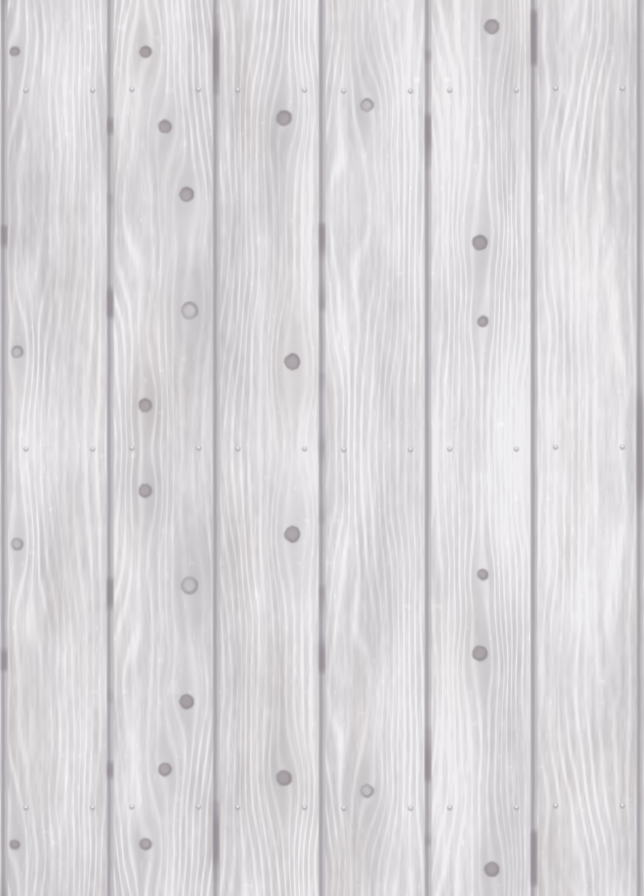
A Shadertoy shader for this texture:

```glsl
// Six pale weathered planks with wavy grain, knots, nail pairs and grey seams.
// Grain lines are contours of a stretched noise field that parts around knots;
// knots and grain are mirrored about the mid height.

const float PITCH = 0.1645;   // plank width, as a share of the canvas width

float hash(vec2 p) {
    vec3 q = fract(p.xyx * 0.1031);
    q += dot(q, q.yzx + 33.33);
    return fract((q.x + q.y) * q.z);
}

float noise(vec2 p) {
    vec2 i = floor(p), f = fract(p);
    f = f * f * (3.0 - 2.0 * f);
    return mix(mix(hash(i), hash(i + vec2(1, 0)), f.x),
               mix(hash(i + vec2(0, 1)), hash(i + vec2(1, 1)), f.x), f.y);
}

float fbm(vec2 p) {
    return 0.55 * noise(p) + 0.3 * noise(p * 2.1 + 7.3) + 0.15 * noise(p * 4.3 + 3.1);
}

void mainImage(out vec4 fragColor, in vec2 fragCoord) {
    vec2 p = fragCoord / iResolution.x;
    float aa = 1.0 / iResolution.x;
    float middle = 0.5 * iResolution.y / iResolution.x;
    float s = (p.x - 0.0065) / PITCH;
    float plank = floor(s), u = s - plank;
    float seamX = (u - step(0.5, u)) * PITCH;
    float fold = sqrt(pow(abs(p.y - middle), 2.0) + 0.0002);
    float seed = plank * 17.0 + 31.0;

    // Knots per half plank, and the position of their column across it
    vec2 knotPlans[6] = vec2[6](vec2(2, 0.1), vec2(5, 0.58), vec2(2, 0.63),
                                vec2(1, 0.43), vec2(3, 0.6), vec2(0, 0.5));
    vec2 knotPlan = knotPlans[int(clamp(plank, 0.0, 5.0))];
    float bend = 0.0, halo = 0.0, rim = 0.0, knot = 0.0, paleKnot = 0.0;
    for (float i = 0.0; i < knotPlan.x; i++) {
        vec2 key = vec2(seed + i * 3.0, 5.0);
        float across = knotPlan.y + (hash(key) - 0.5) * 0.1 * knotPlan.x;
        float along = (i + 0.35 + 0.5 * hash(key + 11.0)) / knotPlan.x * middle;
        float radius = 0.0065 + 0.0065 * hash(key + 23.0);
        vec2 d = vec2((u - across) * PITCH, fold - along);
        float r = length(d) + 0.0015 * (noise(d * 160.0 + key) - 0.5);
        float spread = exp(-(d.x * d.x / 7.0 + d.y * d.y / 45.0) / (radius * radius));
        float inside = 1.0 - smoothstep(radius - 1.5 * aa, radius + 1.5 * aa, r);
        float rimOffset = (r - radius * 0.85) / 0.003;
        bend += d.x * spread * 0.8;
        halo = max(halo, spread);
        rim = max(rim, exp(-rimOffset * rimOffset) * (0.5 + 0.5 * smoothstep(-radius, radius, d.x + d.y)));
        knot = max(knot, inside);
        paleKnot = max(paleKnot, inside * step(0.8, hash(key + 41.0)));
    }

    // Grain: fine pale ridge lines, tighter toward the plank edges, over fibres
    float g = u - bend / PITCH;
    float ring = g * 13.0 + 4.5 * noise(vec2(g * 2.0 + seed, fold * 2.6))
               + 0.9 * noise(vec2(g * 6.0 + seed, fold * 11.0));
    float ridge = pow(0.5 + 0.5 * sin(6.2832 * ring), 2.5);
    ridge = mix(ridge, 0.33, smoothstep(0.3, 0.65, fwidth(ring)));
    float strength = 0.12 + 0.6 * noise(vec2(g * 3.5 + seed, fold * 6.0 + 9.0));
    float fibre = 0.6 * noise(vec2(g * 32.0 + seed, p.y * 11.0))
                + 0.4 * noise(vec2(g * 50.0 + seed, p.y * 60.0));

    // Broad variation: long streaks, blotches and a tint for each plank
    float streak = noise(vec2(g * 5.0 + seed, fold * 2.5 + 3.0));
    float blotch = fbm(vec2(u * 1.8 + seed, fold * 5.0));
    float cloud = fbm(p * vec2(5.0, 3.0) + 13.0);
    float tone = 0.58 + (ridge - 0.33) * strength + 0.7 * (fibre - 0.5)
               + 0.4 * (streak - 0.5) + 0.9 * (blotch - 0.5) + 0.5 * (cloud - 0.5)
               + 0.22 * (hash(vec2(seed, 2.0)) - 0.5);
    vec3 color = mix(vec3(0.802, 0.792, 0.802), vec3(0.935, 0.929, 0.938), clamp(tone, -0.2, 1.05));

    // Faint warm stains and worn white flecks
    float stain = smoothstep(0.5, 0.8, fbm(vec2(u * 3.0 + seed, p.y * 5.0 + 20.0)));
    color -= stain * vec3(0.0, 0.006, 0.012);
    float fleck = smoothstep(0.88, 0.97, noise(vec2(u * 24.0 + seed, p.y * 60.0)));
    color += 0.025 * fleck;

    // Knot faces with a darker rim inside a soft halo
    vec3 knotColor = mix(vec3(0.66, 0.635, 0.655), vec3(0.76, 0.745, 0.755), paleKnot);
    color -= 0.07 * halo * (0.3 + fibre);
    color = mix(color, knotColor + 0.08 * (fibre - 0.5), knot * 0.92);
    color = mix(color, vec3(0.57, 0.545, 0.565), rim * 0.55);

    // Nail pairs in three rows: pale head, soft shadow below
    float row = mod(p.y - middle + 0.2785, 0.557) - 0.2785;
    vec2 nail = vec2((abs(u - 0.52) - 0.315) * PITCH, row + 0.006 * (hash(vec2(seed, 8.0)) - 0.5));
    float shadow = 1.0 - smoothstep(0.002, 0.0062, length(nail + vec2(0.0, 0.001)));
    float head = 1.0 - smoothstep(0.001, 0.0036, length(nail - vec2(0.0, 0.001)));
    color = mix(color, vec3(0.69, 0.675, 0.69), 0.7 * shadow);
    color = mix(color, vec3(0.91), 0.85 * head);

    // Seams: shaded edges, grey groove, dark core and occasional smudges
    float seamId = floor(s + 0.5), edge = abs(seamX);
    float smudge = smoothstep(0.76, 0.94, noise(vec2(seamId * 9.0 + 40.0, fold * 18.0)));
    float wobble = 0.001 * (noise(vec2(seamId * 5.0 + 40.0, p.y * 40.0)) - 0.5);
    float groove = 1.0 - smoothstep(0.0045 - aa, 0.0062 + aa, edge + wobble);
    float core = 1.0 - smoothstep(0.0008, 0.0028 + aa, abs(seamX + 0.0015 + wobble));
    color -= 0.035 * exp(-edge / 0.008);
    color = mix(color, vec3(0.765, 0.75, 0.768), groove);
    color = mix(color, vec3(0.65, 0.63, 0.655), 0.75 * core);
    color = mix(color, vec3(0.55, 0.525, 0.55), 0.65 * smudge * (1.0 - smoothstep(0.002, 0.008, edge)));

    fragColor = vec4(clamp(color, 0.0, 1.0), 1.0);
}
```
